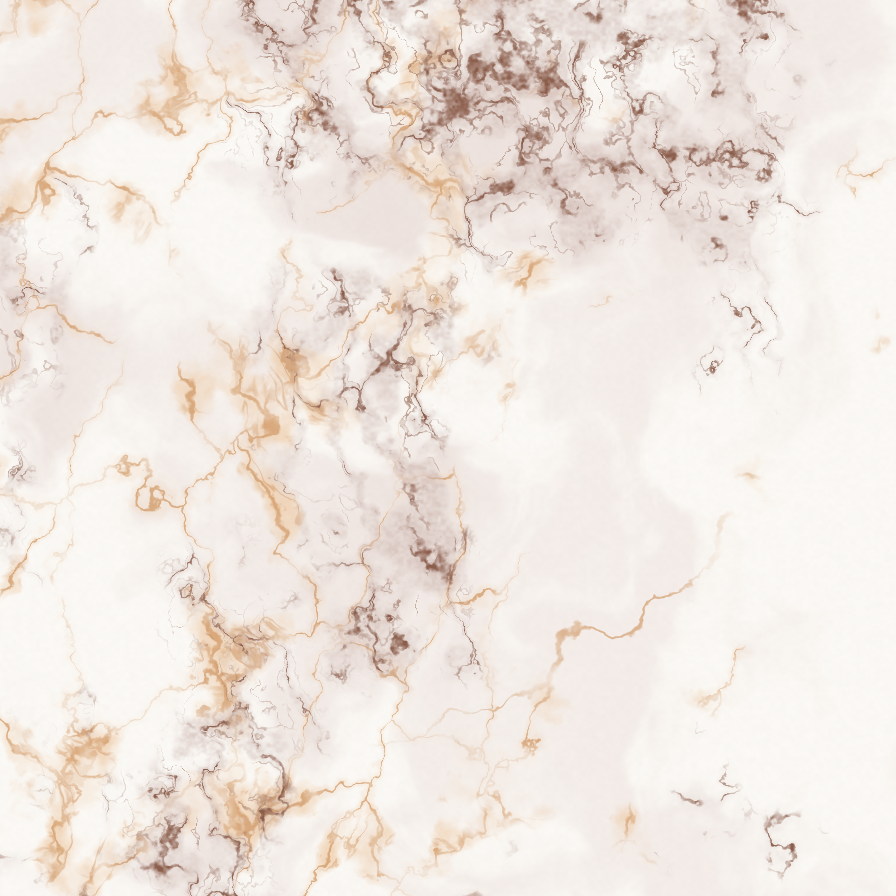
Reproduce this texture procedurally as a WebGL 2 fragment shader.

```glsl
#version 300 es
precision highp float;
uniform vec2 u_resolution;
out vec4 fragColor;

float hash(vec2 p) {
    return fract(sin(dot(p, vec2(127.1, 311.7))) * 43758.5453);
}

vec2 hash2(vec2 p) {
    return vec2(hash(p), hash(p + 57.3));
}

float noise(vec2 p) {
    vec2 i = floor(p), f = fract(p);
    f = f * f * (3.0 - 2.0 * f);
    return mix(mix(hash(i), hash(i + vec2(1, 0)), f.x),
               mix(hash(i + vec2(0, 1)), hash(i + vec2(1, 1)), f.x), f.y);
}

float fbm(vec2 p) {
    float sum = 0.0, amp = 0.5;
    for (int i = 0; i < 5; i++) {
        p = mat2(1.6, 1.2, -1.2, 1.6) * p + 7.3;
        sum += amp * noise(p * 0.5);
        amp *= 0.5;
    }
    return sum;
}

vec2 warp(vec2 p) {
    return vec2(fbm(p), fbm(p + 19.7)) - 0.48;
}

float bump(float x) {
    return exp(-x * x);
}

// Distance to the nearest border between irregular cells
float crackDistance(vec2 p) {
    vec2 cell = floor(p), f = fract(p), nearest = vec2(0), nearestCell = vec2(0);
    float best = 9.0;
    for (int y = -1; y <= 1; y++)
    for (int x = -1; x <= 1; x++) {
        vec2 o = vec2(x, y);
        vec2 r = o + hash2(cell + o) - f;
        if (dot(r, r) < best) {
            best = dot(r, r);
            nearest = r;
            nearestCell = o;
        }
    }
    float edge = 9.0;
    for (int y = -2; y <= 2; y++)
    for (int x = -2; x <= 2; x++) {
        vec2 o = nearestCell + vec2(x, y);
        vec2 r = o + hash2(cell + o) - f;
        if (dot(r - nearest, r - nearest) > 0.0001)
            edge = min(edge, dot(0.5 * (r + nearest), normalize(r - nearest)));
    }
    return edge;
}

float stroke(float d, float width, float soft) {
    return 1.0 - smoothstep(width * 0.3, width + soft, d);
}

void main() {
    vec2 uv = gl_FragCoord.xy / u_resolution;
    float pixel = 1.0 / u_resolution.y;
    vec2 bend = warp(uv * 4.0), ripple = warp(uv * 22.0 + 5.0), fray = warp(uv * 60.0 + 9.0);

    // Regions where each mineral gathers
    vec2 z = uv + 0.16 * bend;
    float spine = bump((z.x - 0.43 + 0.4 * max(z.y - 0.7, 0.0)) / 0.09) * smoothstep(0.2, 0.35, z.y);
    float crown = smoothstep(0.6, 0.8, z.y) * bump((z.x - 0.55) / 0.28);
    float flank = bump(length((z - vec2(0.02, 0.53)) / vec2(0.1, 0.18)));
    float foot = bump(length((z - vec2(0.19, 0.16)) / vec2(0.11, 0.2)));
    float brownZone = max(max(spine, crown), max(flank, foot));
    float leaf = bump(length((z - vec2(0.84, 0.25)) / vec2(0.07, 0.04)));
    float goldZone = max(1.0 - smoothstep(0.42, 0.65, z.x), leaf);

    // Cream ground with pale rosy clouds
    vec3 col = vec3(0.981, 0.972, 0.957);
    float cloud = smoothstep(0.4, 0.66, fbm(uv * vec2(6.5, 4.5) + bend * 3.0 + 3.0));
    col = mix(col, vec3(0.915, 0.865, 0.845), cloud * (0.45 + 0.35 * brownZone));

    // Gold veins, rising to the right, with translucent washes
    vec2 g = uv + 0.16 * bend + 0.07 * ripple + 0.02 * fray;
    g = vec2(dot(g, vec2(0.92, -0.4)), dot(g, vec2(0.4, 0.92))) * vec2(9.5, 5.2);
    float goldDist = crackDistance(g + 11.0);
    float goldMask = smoothstep(0.42, 0.56, fbm(uv * 8.0 + 31.0) + 0.3 * (goldZone - 0.75));
    float swell = smoothstep(0.45, 0.68, fbm(uv * 11.0 + 43.0));
    float fold = 1.0 - smoothstep(0.0, 0.05, abs(fbm(uv * 26.0 + bend * 6.0) - 0.48));
    float fade = smoothstep(0.32, 0.6, fbm(uv * 24.0 + 61.0));
    float goldWash = stroke(goldDist, 0.04 + 0.2 * swell, 0.06) * goldMask;
    col = mix(col, vec3(0.935, 0.81, 0.68), goldWash * (0.25 + 0.45 * swell) * (0.4 + 0.7 * fade));
    float goldLine = stroke(goldDist, 0.008 + 0.03 * swell, 9.0 * pixel) * goldMask * (0.25 + 0.75 * fade);
    goldLine = max(goldLine, 0.75 * fold * goldWash * swell);

    // One long gold seam crossing the open side
    float seam = abs(uv.y - 0.24 - 0.6 * (uv.x - 0.55) + 0.3 * bend.y + 0.09 * ripple.x);
    float seamSpan = smoothstep(0.4, 0.5, uv.x) * (1.0 - smoothstep(0.74, 0.84, uv.x));
    goldLine = max(goldLine, stroke(seam, 0.002 + 0.005 * swell, 1.5 * pixel) * seamSpan * (0.2 + 0.7 * fade));
    col = mix(col, vec3(0.82, 0.6, 0.4), 0.75 * goldLine);

    // Brown veins, falling to the right, broken and grainy
    vec2 b = uv + 0.15 * bend.yx + 0.08 * ripple + 0.035 * fray;
    b = vec2(dot(b, vec2(0.94, 0.33)), dot(b, vec2(-0.33, 0.94))) * vec2(13.0, 6.0);
    float brownDist = crackDistance(b + 3.0);
    float laceDist = crackDistance(b * 2.1 + 0.8 * ripple + 37.0);
    float brownMask = smoothstep(0.4, 0.54, fbm(uv * 7.0 + 71.0) + 0.3 * (brownZone - 0.42));
    float grit = noise(uv * 190.0) * 0.55 + noise(uv * 310.0 + 4.0) * 0.45;
    float thick = smoothstep(0.42, 0.68, fbm(uv * 15.0 + 83.0)) * (0.3 + 0.7 * brownZone);
    float broken = smoothstep(0.36, 0.56, fbm(uv * 38.0 + 13.0));
    float brownWash = stroke(brownDist, 0.05 + 0.3 * thick, 0.12) * brownMask;
    col = mix(col, vec3(0.76, 0.655, 0.625), brownWash * (0.1 + 0.7 * grit) * (0.3 + 0.5 * brownZone));
    float brownLine = stroke(brownDist, 0.012 + 0.07 * thick, 13.0 * pixel) * brownMask;
    float lace = stroke(laceDist, 0.02 + 0.06 * thick, 26.0 * pixel) * brownMask * brownZone;
    brownLine = max(brownLine, 0.65 * lace) * broken * (0.3 + 1.1 * grit);
    col = mix(col, vec3(0.54, 0.36, 0.29), min(0.9 * brownLine, 1.0));

    // Faint mineral grain
    col += 0.016 * (grit - 0.5);
    fragColor = vec4(col, 1.0);
}
```
